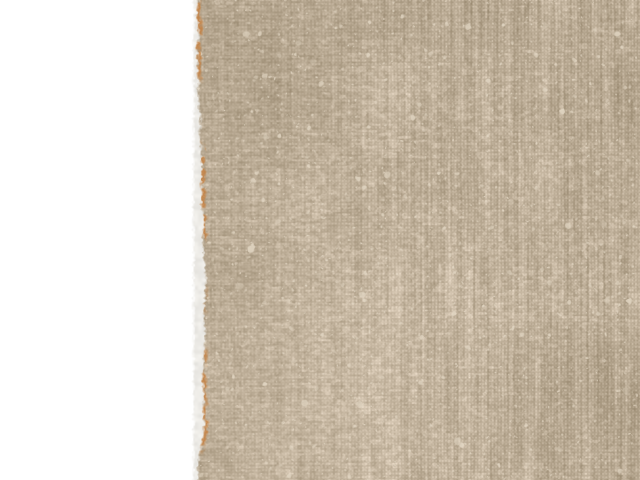
A Shadertoy shader for this texture:

```glsl
// Worn linen cloth beside a plain white margin, with a torn, rust-stained edge.
// Plain weave comes from crossed cosines, wear and streaks from value noise,
// and pale flecks from several layers of hashed cells.

const vec3 PAPER = vec3(1.0);
const vec3 CLOTH = vec3(0.728, 0.668, 0.580);
const vec3 CLOTH_TINT = vec3(0.97, 0.98, 1.05);
const vec3 FLECK = vec3(0.885, 0.840, 0.765);
const vec3 FRINGE = vec3(0.925, 0.918, 0.900);
const vec3 RUST = vec3(0.770, 0.500, 0.250);

const float TAU = 6.2831853;
const float THREADS = 144.0;      // threads per canvas height
const float WEAVE_DEPTH = 0.040;
const float STREAK_DEPTH = 0.100;
const float GRAIN_DEPTH = 0.085;
const float WEAR_DEPTH = 0.085;
const float EDGE_X = 0.412;       // edge position in canvas heights
const float FRINGE_X = 0.402;
const float RUST_WIDTH = 0.008;
const int FLECK_LAYERS = 4;

float hash(vec2 p) {
    vec3 q = fract(vec3(p.xyx) * 0.1031);
    q += dot(q, q.yzx + 33.33);
    return fract((q.x + q.y) * q.z);
}

float noise(vec2 p) {
    vec2 i = floor(p), f = fract(p);
    f = f * f * (3.0 - 2.0 * f);
    return mix(mix(hash(i), hash(i + vec2(1, 0)), f.x),
               mix(hash(i + vec2(0, 1)), hash(i + vec2(1, 1)), f.x), f.y);
}

float fbm(vec2 p) {
    float sum = 0.0, amp = 0.5;
    for (int i = 0; i < 4; i++) {
        sum += amp * noise(p);
        p = p * 2.03 + 17.3;
        amp *= 0.5;
    }
    return sum / 0.9375;
}

float band(float lo, float hi, float v) {
    return smoothstep(lo - 0.012, lo + 0.012, v) * (1.0 - smoothstep(hi - 0.012, hi + 0.012, v));
}

// Torn edge: a slow bulge plus ragged fibres
float edgeAt(float y) {
    float bulge = 0.012 * smoothstep(0.0, 0.12, y) * (1.0 - smoothstep(0.45, 0.95, y));
    float notch = 0.005 * band(0.39, 0.46, y);
    return EDGE_X + bulge + notch + 0.010 * (fbm(vec2(y * 42.0, 3.0)) - 0.5);
}

// Crossed threads; the warp is bolder toward the right
float weave(vec2 p, float boldness) {
    vec2 wobble = 0.0022 * vec2(noise(p * vec2(30.0, 14.0)), noise(p * vec2(14.0, 30.0) + 9.0));
    vec2 wave = cos(TAU * THREADS * (p + wobble));
    return boldness * (0.55 * wave.x + 0.45 * wave.x * wave.y) + 0.30 * wave.y;
}

// Irregular pale spots, smaller and denser with each layer
float flecks(vec2 p, float px) {
    float cover = 0.0, cells = 9.0, radius = 0.0085;
    vec2 ragged = p + 0.004 * (vec2(noise(p * 150.0), noise(p * 150.0 + 41.0)) - 0.5);
    for (int i = 0; i < FLECK_LAYERS; i++) {
        vec2 g = ragged * cells + float(i) * 7.31;
        vec2 id = floor(g);
        vec2 centre = 0.2 + 0.6 * vec2(hash(id + 5.1), hash(id + 23.7));
        float r = radius * mix(0.45, 1.0, hash(id + 61.3));
        float d = length(fract(g) - centre) / cells - r;
        float strength = step(0.55, hash(id + 87.9)) * mix(0.25, 0.9, hash(id + 12.5));
        cover = max(cover, strength * (1.0 - smoothstep(-px, px, d)));
        cells *= 1.9;
        radius *= 0.62;
    }
    return cover;
}

vec3 clothColour(vec2 p, float px) {
    float right = smoothstep(0.45, 1.05, p.x);
    float wear = fbm(p * 5.0 + 4.0) - 0.5;
    float tone = WEAR_DEPTH * wear;

    // Broad light and shade
    tone += 0.035 * exp(-dot(p - vec2(0.72, 0.12), p - vec2(0.72, 0.12)) * 9.0);
    tone -= 0.020 * smoothstep(0.55, 1.0, p.y) * (1.0 - right);
    tone -= 0.012 * smoothstep(1.0, 1.33, p.x);

    // Threads, long warp streaks, short weft slubs and fine grain
    tone += WEAVE_DEPTH * weave(p, mix(0.45, 1.0, right));
    float streak = noise(vec2(p.x * 170.0, p.y * 5.0)) - 0.5;
    float slub = noise(vec2(p.x * 38.0, p.y * 210.0)) - 0.5;
    tone += STREAK_DEPTH * mix(0.4, 1.0, right) * streak;
    tone += 0.065 * mix(1.0, 0.5, right) * slub;
    tone += GRAIN_DEPTH * (noise(p * 230.0) - 0.5);
    float scuff = smoothstep(0.64, 0.86, noise(p * vec2(95.0, 150.0)) + 0.5 * wear);
    tone += 0.045 * scuff;

    return mix(CLOTH + CLOTH_TINT * tone, FLECK, flecks(p, px));
}

void mainImage(out vec4 fragColor, in vec2 fragCoord) {
    float px = 1.0 / iResolution.y;
    vec2 p = fragCoord * px;
    float fibre = 0.006 * (noise(p * 190.0) - 0.5);
    float inside = p.x - edgeAt(p.y) + fibre;

    // White margin and its soft torn fringe
    float fringe = smoothstep(FRINGE_X - 0.003, FRINGE_X + 0.006, p.x + fibre);
    vec3 colour = mix(PAPER, FRINGE - 0.06 * (noise(p * 120.0) - 0.5), fringe);

    // Cloth, with rust along stretches of the edge
    vec3 cloth = clothColour(p, px);
    float stretches = band(0.835, 1.1, p.y) + band(0.50, 0.70, p.y)
                    + 0.5 * band(0.35, 0.40, p.y) + band(0.06, 0.27, p.y);
    float stain = 1.0 - smoothstep(0.3 * RUST_WIDTH, 1.5 * RUST_WIDTH, inside);
    stain *= stretches * smoothstep(0.22, 0.62, noise(p * vec2(90.0, 75.0) + 8.0));
    cloth = mix(cloth, RUST, 0.85 * stain);
    colour = mix(colour, cloth, smoothstep(-0.0015 - px, 0.0015 + px, inside));

    fragColor = vec4(clamp(colour, 0.0, 1.0), 1.0);
}
```
